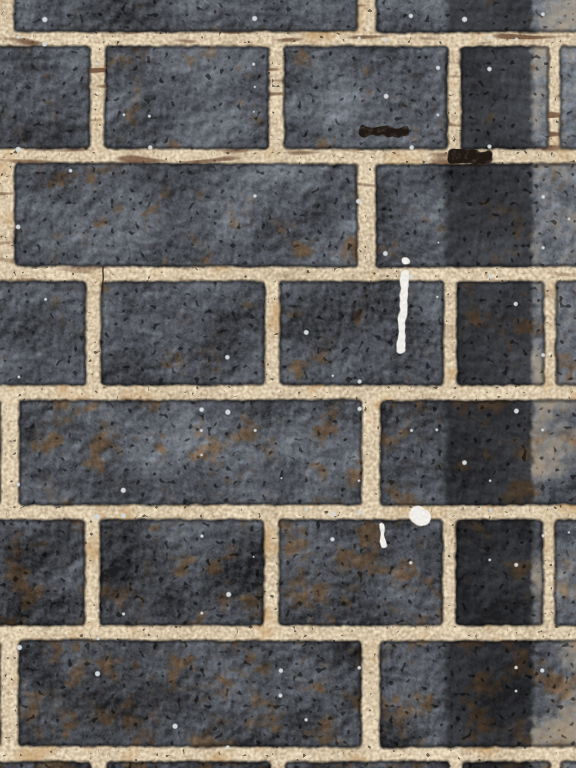
Give the GLSL for this texture, as a Shadertoy shader.

```glsl
// Weathered blue-black brick wall in sandy mortar, with a stained corner and paint drips.

vec2 hash2(vec2 c) {
    c = vec2(dot(c, vec2(127.1, 311.7)), dot(c, vec2(269.5, 183.3)));
    return fract(sin(c) * 43758.5);
}

float noise(vec2 p) {
    vec2 i = floor(p), f = fract(p), s = f * f * f * (f * (f * 6.0 - 15.0) + 10.0);
    vec2 e = vec2(1, 0);
    float a = dot(hash2(i) * 2.0 - 1.0, f);
    float b = dot(hash2(i + e.xy) * 2.0 - 1.0, f - e.xy);
    float c = dot(hash2(i + e.yx) * 2.0 - 1.0, f - e.yx);
    float d = dot(hash2(i + 1.0) * 2.0 - 1.0, f - 1.0);
    return mix(mix(a, b, s.x), mix(c, d, s.x), s.y);
}

float fbm(vec2 p) {
    float sum = 0.0, amp = 1.0;
    for (int i = 0; i < 4; i++) {
        sum += amp * noise(p);
        p = mat2(1.6, 1.2, -1.2, 1.6) * p + 7.3;
        amp *= 0.55;
    }
    return sum;
}

float capsule(vec2 p, vec2 a, vec2 b, float r) {
    vec2 ab = b - a;
    float t = clamp(dot(p - a, ab) / max(dot(ab, ab), 1e-6), 0.0, 1.0);
    return length(p - a - ab * t) - r;
}

// Signed distance to the brick around p; id receives its column and row.
float brick(vec2 p, out vec2 id) {
    float y = (p.y - 0.0677 + 0.007 * sin(2.53 * (p.y - 0.0677))) / 0.2069;
    float row = floor(y);
    bool header = mod(row, 2.0) < 0.5;
    float x = p.x + 0.014 * (hash2(vec2(row, 4.0)).x - 0.5);

    // Long stretchers alternate with short headers, narrower past the corner.
    float start = 0.014, pitch = 0.627, joint = 0.0165;
    if (header) {
        bool narrow = x > 0.788;
        start = narrow ? 0.788 : 0.167;
        pitch = narrow ? 0.172 : 0.3105;
        joint = narrow ? 0.0105 : 0.0135;
    }
    float col = floor((x - start) / pitch);
    id = vec2(col + (header && x > 0.788 ? 9.0 : 0.0), row);
    vec2 c = vec2(x - start - (col + 0.5) * pitch, (y - row - 0.5) * 0.2069);
    c.y += c.x * 0.012 * (hash2(id).y - 0.5);
    vec2 q = abs(c) - vec2(pitch * 0.5 - joint, 0.0902) + 0.007;
    return length(max(q, 0.0)) + min(max(q.x, q.y), 0.0) - 0.007;
}

void mainImage(out vec4 fragColor, in vec2 fragCoord) {
    vec2 uv = fragCoord / iResolution.xy;
    vec2 p = vec2(uv.x, (1.0 - uv.y) * 1.3333);   // y runs downwards
    float aa = max(1.0 / iResolution.x, 0.001);
    float rough = noise(p * 75.0), grain = noise(p * 170.0);

    vec2 id;
    float d = brick(p, id) + 0.0028 * rough + 0.003 * noise(p * 24.0);
    vec2 rnd = hash2(id + 3.7);

    // Brick face: cloudy slate tone, raking light over pits, rust
    float cloud = fbm(p * vec2(7.0, 9.0) + rnd * 20.0);
    float relief = fbm(p * 58.0) - fbm(p * 58.0 + vec2(0.3, 0.4));
    float tone = 0.47 + 0.5 * cloud + 0.3 * relief + 0.18 * grain
               + 0.18 * (rnd.x - 0.5) - 0.16 * (p.y - 0.6);
    float wet = smoothstep(0.765, 0.782, p.x + 0.008 * rough);
    float dry = smoothstep(0.918, 0.93, p.x + 0.008 * rough);
    tone += 0.08 * smoothstep(0.64, 0.7, p.x) * (1.0 - wet);
    tone = mix(tone, tone * 0.5 - 0.02, wet * (1.0 - dry)) + 0.22 * dry;
    vec3 face = mix(vec3(0.12, 0.12, 0.13), vec3(0.52, 0.545, 0.58), clamp(tone, 0.0, 1.2));
    float rust = fbm(p * 15.0 + 31.0) + 0.4 * noise(p * 65.0) + 0.2 * (p.y - 0.7) + 0.2 * (rnd.y - 0.5);
    face = mix(face, vec3(0.43, 0.33, 0.23) * (0.55 + 0.75 * tone), 0.75 * smoothstep(0.12, 0.55, rust));
    face = mix(face, vec3(0.68, 0.61, 0.51), dry * smoothstep(-0.1, 0.6, cloud + 0.3 * rough) * 0.7);
    face *= 1.0 - 0.5 * smoothstep(0.2, 0.45, noise(p * 95.0 + 9.0));
    face *= mix(1.0, 0.6, smoothstep(-0.007, 0.0, d));

    // Mortar: sand grains, ochre patches, dark pits and brick-edge shade
    float sand = 0.65 + 0.75 * grain + 0.4 * noise(p * 110.0) + 0.3 * noise(p * 18.0);
    vec3 mortar = mix(vec3(0.66, 0.58, 0.47), vec3(0.94, 0.88, 0.77), clamp(sand, 0.0, 1.0));
    mortar = mix(mortar, vec3(0.72, 0.55, 0.34), 0.55 * smoothstep(0.1, 0.6, fbm(p * 12.0 + 5.0)));
    mortar *= 1.0 - 0.5 * smoothstep(0.3, 0.5, noise(p * 130.0 + 40.0));
    mortar *= mix(0.55, 1.0, smoothstep(0.0, 0.005, d));
    float smear = smoothstep(0.15, 0.4, noise(p * vec2(11.0, 70.0))) * smoothstep(0.75, 0.15, p.y);
    mortar = mix(mortar, vec3(0.36, 0.24, 0.17), 0.75 * smear);
    vec3 col = mix(face, mortar, smoothstep(-aa, aa, d));

    // Chipped dark gouges and a hairline crack
    vec2 w = p + 0.006 * vec2(noise(p * 40.0), noise(p * 40.0 + 8.0));
    float gouge = min(capsule(w, vec2(0.63, 0.226), vec2(0.704, 0.229), 0.008),
                      capsule(w, vec2(0.79, 0.272), vec2(0.845, 0.274), 0.012)) + 0.008 * rough;
    col = mix(col, vec3(0.13, 0.1, 0.08) + 0.18 * max(relief, 0.0), smoothstep(aa, -aa, gouge));
    float crack = capsule(w, vec2(0.18, 0.465), vec2(0.177, 0.51), 0.0012);
    col = mix(col, vec3(0.2, 0.15, 0.11), smoothstep(aa, -aa, crack));

    // Pale flecks scattered by cell
    vec2 cell = floor(p * 22.0), f = fract(p * 22.0), h = hash2(cell + 17.0);
    float fleck = length(f - 0.25 - 0.5 * h) - 0.03 - 0.07 * h.y;
    col = mix(col, vec3(0.82, 0.84, 0.85), step(0.86, h.x) * smoothstep(22.0 * aa, -22.0 * aa, fleck));

    // White paint drips
    float paint = min(capsule(w, vec2(0.703, 0.475), vec2(0.696, 0.609), 0.0065),
                      capsule(w, vec2(0.704, 0.453), vec2(0.704, 0.453), 0.006));
    paint = min(paint, capsule(w, vec2(0.725, 0.894), vec2(0.733, 0.899), 0.015));
    paint = min(paint, capsule(w, vec2(0.662, 0.912), vec2(0.667, 0.948), 0.0045));
    col = mix(col, vec3(0.94, 0.93, 0.91) + 0.08 * grain, smoothstep(aa, -aa, paint + 0.003 * rough));

    fragColor = vec4(clamp(col, 0.0, 1.0), 1.0);
}
```
